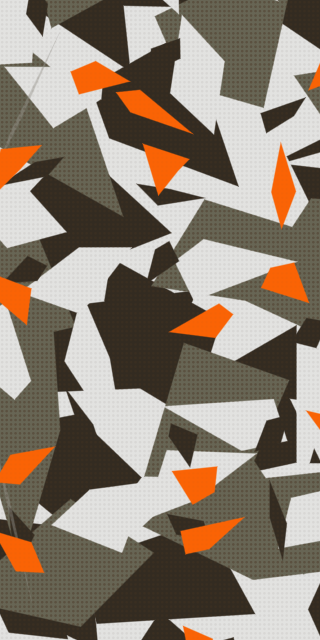
Write a Shadertoy shader that draws this pattern.

```glsl
// Splinter camouflage: layers of jagged four-cornered shards, one per jittered
// grid cell, painted from large to small over a light ground, then finished
// with thin scratches and a fine woven dot grid. Unit: canvas width.

// Inks: rgb colour, a = strength of the woven dots on that ink
const vec4 LIGHT  = vec4(0.885, 0.885, 0.88, 0.06);
const vec4 OLIVE  = vec4(0.405, 0.395, 0.33, 0.40);
const vec4 DARK   = vec4(0.20, 0.17, 0.13, 0.30);
const vec4 ORANGE = vec4(0.98, 0.39, 0.02, 0.02);
const vec4 GREY   = vec4(0.59, 0.58, 0.55, 0.10);
const vec3 DOT    = vec3(0.28, 0.20, 0.13);

const float DOTS_ACROSS = 72.0;   // woven dots per canvas width
const float EDGE_SOFT   = 0.9;    // half edge width in pixels
const float JITTER      = 0.8;    // shard displacement inside its cell
const float RADIUS_MAX  = 1.2;    // longest corner before scaling
const float SKEW        = 0.45;   // sideways shift of the corners
const float SCRATCH_OPACITY = 0.45;
const float TAU = 6.2831853;

vec4 hash4(vec3 k) {
    vec4 h = fract(k.xyzx * vec4(0.1031, 0.1030, 0.0973, 0.1099));
    h += dot(h, h.wzxy + 33.33);
    return fract((h.xxyz + h.yzzw) * h.zywx);
}

// Keeps the nearest squared distance in f.x, flips the sign f.y at crossings
void edge(vec2 p, vec2 a, vec2 b, inout vec2 f) {
    vec2 e = b - a, w = p - a;
    vec2 off = w - e * clamp(dot(w, e) / dot(e, e), 0.0, 1.0);
    f.x = min(f.x, dot(off, off));
    bvec3 c = bvec3(p.y >= a.y, p.y < b.y, e.x * w.y > e.y * w.x);
    if (all(c) || !any(c)) f.y = -f.y;
}

// Signed distance to a random quad of the given area around the origin
float shard(vec2 p, vec3 key, float area, float stretch, float radiusMin) {
    vec4 r = mix(vec4(radiusMin), vec4(RADIUS_MAX), hash4(key + 11.0));
    vec4 k = SKEW * (2.0 * hash4(key + 29.0) - 1.0);
    vec2 a = r.x * vec2(1.0, k.x), b = r.y * vec2(-k.y, 1.0);
    vec2 c = r.z * vec2(-1.0, -k.z), d = r.w * vec2(k.w, -1.0);

    // The diagonals give the area, which sets the scale
    vec2 m = c - a, n = d - b;
    float scale = sqrt(area / (0.5 * (m.x * n.y - m.y * n.x)));
    vec2 s = scale * vec2(stretch, 1.0 / stretch);
    a *= s; b *= s; c *= s; d *= s;

    vec2 f = vec2(1e3, 1.0);
    edge(p, a, b, f);
    edge(p, b, c, f);
    edge(p, c, d, f);
    edge(p, d, a, f);
    return f.y * sqrt(f.x);
}

// Coverage of one scattered layer; area is relative to the cell,
// span is the number of cells searched along each axis
float shards(vec2 p, float cell, float area, float stretch,
             float radiusMin, int span, float seed) {
    vec2 q = p / cell + fract(seed * vec2(0.37, 0.73)) + 20.0;
    vec2 home = floor(q - 0.5 * float(span - 1));
    float limit = 0.5 * (float(span) - JITTER);
    float nearest = 1.0;
    for (int y = 0; y < span; y++)
    for (int x = 0; x < span; x++) {
        vec2 id = home + vec2(x, y);
        vec3 key = vec3(id, seed);
        vec4 h = hash4(key);
        vec2 w = q - id - 0.5 - JITTER * (h.xy - 0.5);
        if (dot(w, w) < limit * limit) {
            float co = cos(TAU * h.z), si = sin(TAU * h.z);
            w = mat2(co, si, -si, co) * w;
            nearest = min(nearest, shard(w, key, area, stretch, radiusMin));
        }
    }
    float soft = EDGE_SOFT / iResolution.x;
    return 1.0 - smoothstep(-soft, soft, nearest * cell);
}

void mainImage(out vec4 fragColor, in vec2 fragCoord) {
    vec2 p = fragCoord / iResolution.x;

    // Shard layers: cell, area, stretch, shortest corner, span, seed
    vec4 ink = LIGHT;
    ink = mix(ink, DARK,   shards(p, 0.45, 0.57,  1.15, 0.45, 3, 3.0));
    ink = mix(ink, OLIVE,  shards(p, 0.47, 0.57,  1.15, 0.45, 3, 41.0));
    ink = mix(ink, LIGHT,  shards(p, 0.42, 0.21,  1.35, 0.25, 3, 83.0));
    ink = mix(ink, DARK,   shards(p, 0.40, 0.04,  1.50, 0.25, 2, 127.0));

    // Scratches lie under the bright accents
    float scratch = shards(p, 1.0, 0.003, 6.0, 0.5, 2, 163.0);
    ink = mix(ink, GREY, scratch * SCRATCH_OPACITY);
    ink = mix(ink, ORANGE, shards(p, 0.40, 0.066, 1.40, 0.25, 2, 211.0));

    // Woven dot grid
    float r = length(fract(p * DOTS_ACROSS) - 0.5);
    float weave = 1.0 - smoothstep(0.16, 0.42, r);
    fragColor = vec4(mix(ink.rgb, DOT, weave * ink.a), 1.0);
}
```
